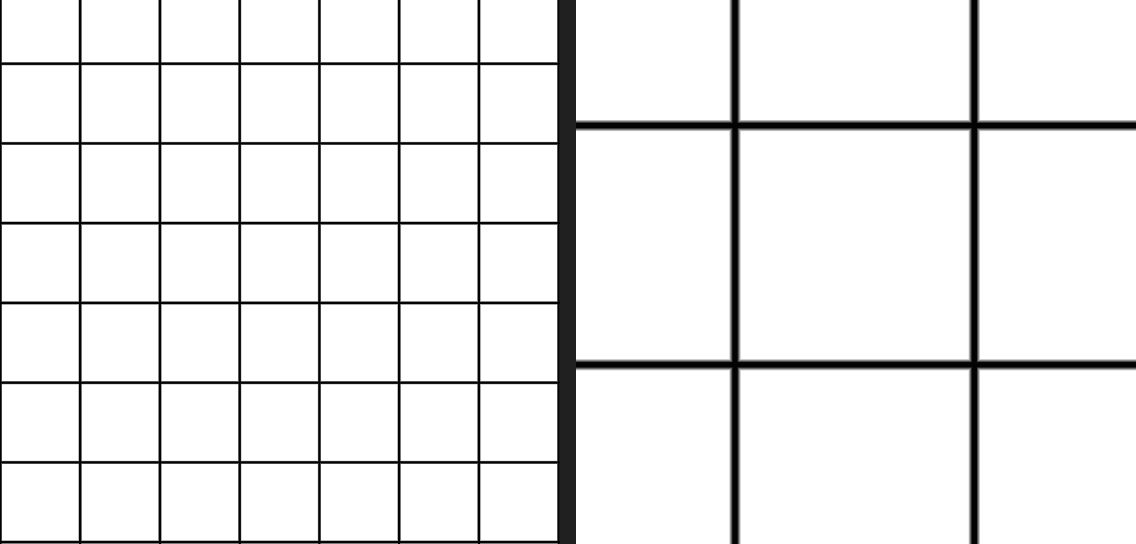
Left, the full canvas; right, a detail of the centre.
Write a Shadertoy shader that draws this pattern.

```glsl
// Square grid of thin black lines on white, seven cells across.
#define PITCH 0.1424               // cell size, in canvas widths
#define ORIGIN vec2(0.0008, 0.0033) // lower left line crossing
#define LINE_WIDTH 0.0049
#define EDGE_SOFTNESS 0.0023       // width of the grey rim
#define INK vec3(0.01)
#define PAPER vec3(1.0)

// Distance to the nearest vertical (x) and horizontal (y) grid line
vec2 gridDistance(vec2 p) {
    vec2 cell = (p - ORIGIN) / PITCH;
    return abs(fract(cell + 0.5) - 0.5) * PITCH;
}

void mainImage(out vec4 fragColor, in vec2 fragCoord) {
    vec2 p = fragCoord / iResolution.x;
    vec2 d = gridDistance(p) - 0.5 * LINE_WIDTH;

    // Soft rim, never narrower than one pixel
    float rim = max(EDGE_SOFTNESS, 1.0 / iResolution.x);
    vec2 coverage = clamp(0.5 - d / rim, 0.0, 1.0);

    fragColor = vec4(mix(PAPER, INK, max(coverage.x, coverage.y)), 1.0);
}
```
